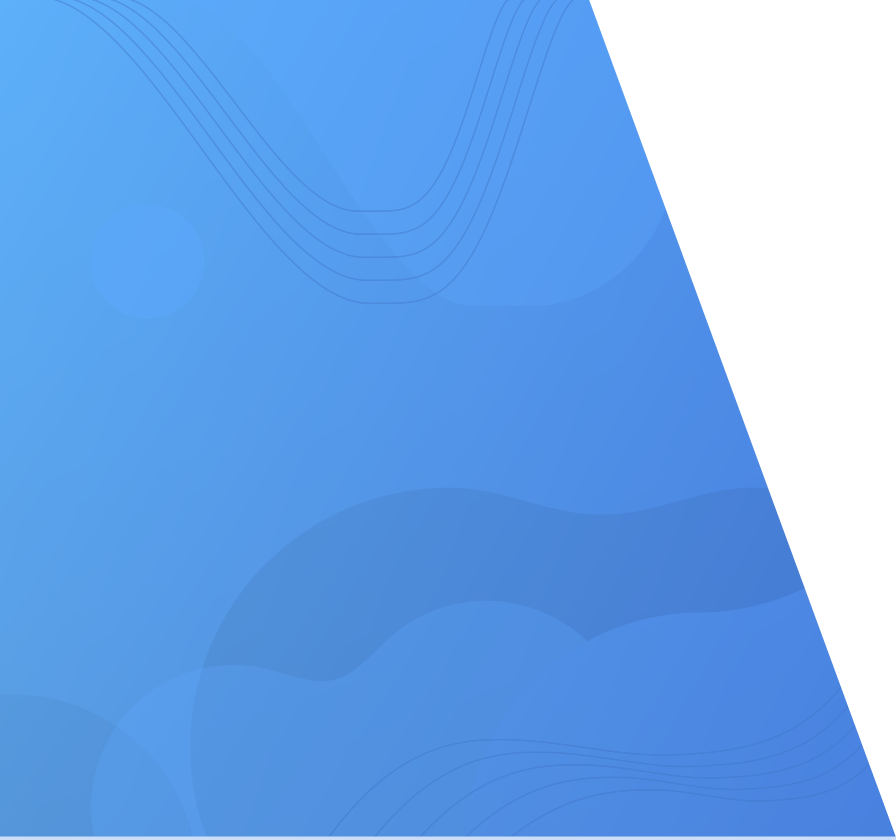
A Shadertoy shader for this background:

```glsl
#define UNITS 720.0
#define SKY_TL vec3(0.365, 0.690, 0.980)
#define SKY_TR vec3(0.300, 0.550, 0.920)
#define SKY_BL vec3(0.345, 0.610, 0.885)
#define SKY_BR vec3(0.275, 0.485, 0.860)
#define LIGHT vec3(0.365, 0.660, 1.000)
#define LINE_INK vec3(0.250, 0.460, 0.780)
#define SHADE 0.945
#define LINE_COUNT 5
#define LINE_WIDTH 1.4
#define LINE_ALPHA 0.42

float slopeOf(float d) {
    return max(length(vec2(dFdx(d), dFdy(d))), 1e-4);
}

// Antialiased coverage of the region where d is negative
float fill(float d) {
    return clamp(0.5 - d / slopeOf(d), 0.0, 1.0);
}

// Antialiased stroke along the zero level of d
float stroke(float d, float pixel) {
    float dist = abs(d) / slopeOf(d) * pixel;
    float halfWidth = 0.5 * max(LINE_WIDTH, pixel);
    return 1.0 - smoothstep(halfWidth - 0.5 * pixel, halfWidth + 0.5 * pixel, dist);
}

float circle(vec2 p, vec2 centre, float radius) {
    return length(p - centre) - radius;
}

float smoothUnion(float a, float b, float k) {
    float h = max(k - abs(a - b), 0.0) / k;
    return min(a, b) - 0.25 * k * h * h;
}

// Hanging lobe: eased left flank and a round right end
float hangingLobe(vec2 p) {
    float flank = 262.0 * smoothstep(150.0, 405.0, p.x);
    float right = max(p.x - 450.0, 0.0);
    float roundEnd = 135.0 + sqrt(max(128.0 * 128.0 - right * right, 0.0));
    return p.y - min(flank, roundEnd);
}

// Hills start as an arc and continue to the right as a curve
float darkHill(vec2 p) {
    float crest = 418.0 + 11.5 * (1.0 - cos((p.x - 385.0) * 0.024));
    return p.x < 385.0 ? circle(p, vec2(385.0, 640.0), 222.0) : crest - p.y;
}

float frontHill(vec2 p) {
    float rise = (p.x - 600.0) / 90.0;
    float crest = 525.0 - 21.0 * rise * rise;
    return p.x < 600.0 ? circle(p, vec2(600.0, 727.0), 202.0) : crest - p.y;
}

// Valley-shaped contour; t runs from the inner to the outer line
float valleyLine(float x, float t) {
    float bottom = mix(320.0, 324.0, t);
    float left = smoothstep(mix(97.0, 30.0, t), mix(307.0, 317.0, t), x);
    float u = clamp((x - bottom) / (mix(440.0, 497.0, t) - bottom), 0.0, 1.0);
    float right = 1.0 - smoothstep(0.0, 1.0, pow(u, 1.8));
    return mix(184.0, 263.0, t) * left * right - 3.0;
}

// Low swell: steep start, shallow dip, rising tail
float swellLine(float x, float t) {
    float apex = mix(430.0, 560.0, t);
    float top = mix(634.0, 677.0, t);
    float drop = max((apex - x) / (apex - mix(283.0, 440.0, t)), 0.0);
    float v = clamp((x - apex) / (mix(720.0, 745.0, t) - apex), 0.0, 1.3);
    float dip = mix(14.0, 10.0, t) * smoothstep(0.0, 0.5, v);
    float tail = mix(58.0, 32.0, t) * pow(v, 6.0);
    return top + (716.0 - top) * pow(drop, 2.4) + dip - tail;
}

void mainImage(out vec4 fragColor, in vec2 fragCoord) {
    // Design space: y runs down from the top edge
    float pixel = UNITS / iResolution.y;
    vec2 p = vec2(fragCoord.x, iResolution.y - fragCoord.y) * pixel;

    // Four-corner gradient
    vec2 uv = fragCoord / iResolution.xy;
    vec3 sky = mix(mix(SKY_BL, SKY_BR, uv.x), mix(SKY_TL, SKY_TR, uv.x), uv.y);
    vec3 col = sky;

    // Translucent lobe and disc
    col = mix(col, LIGHT, 0.30 * fill(hangingLobe(p)));
    col = mix(col, LIGHT, 0.42 * fill(circle(p, vec2(126.0, 224.0), 49.0)));

    // Layered hills
    col *= mix(1.0, SHADE, fill(darkHill(p)));
    col *= mix(1.0, 0.965, fill(circle(p, vec2(10.0, 755.0), 160.0)));
    float twinHill = smoothUnion(circle(p, vec2(200.0, 692.0), 122.0),
                                 circle(p, vec2(417.0, 640.0), 125.0), 70.0);
    col = mix(col, LIGHT, 0.27 * fill(twinHill));
    col = mix(col, mix(sky, LIGHT, 0.10), fill(frontHill(p)));

    // Contour line families
    for (int i = 0; i < LINE_COUNT; i++) {
        float t = float(i) / float(LINE_COUNT - 1);
        float ink = max(stroke(p.y - valleyLine(p.x, t), pixel),
                        stroke(p.y - swellLine(p.x, t), pixel));
        col = mix(col, LINE_INK, LINE_ALPHA * ink);
    }

    // Pale bottom rim and slanted white side
    col = mix(col, vec3(0.80, 0.87, 0.97), fill(717.0 - p.y));
    col = mix(col, vec3(1.0), fill(505.0 + 0.3665 * p.y - p.x));
    fragColor = vec4(col, 1.0);
}
```
